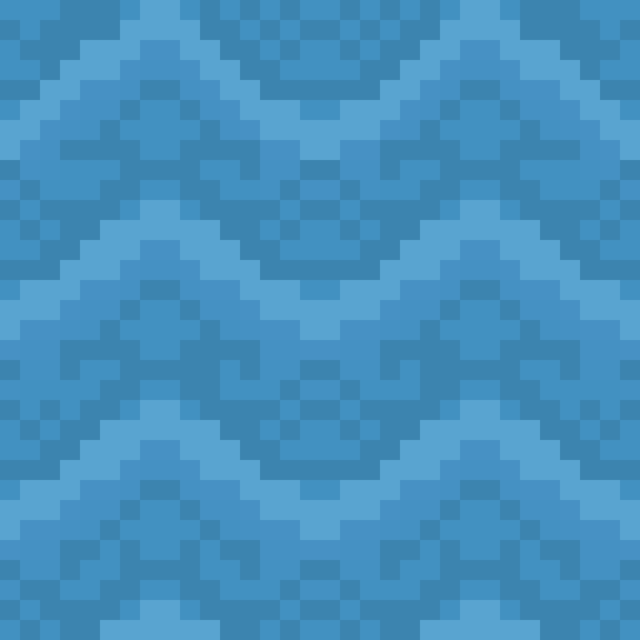
A WebGL 1 fragment shader for this pattern:

```glsl
precision highp float;
// Blue blocky chevrons on a 32 x 32 cell grid: two peaks across, a wave every
// ten rows. Each cell is light band, mid ground or dark trim, chosen from a
// folded column, diamond rings and a little hashed variation between waves.

uniform vec2 u_resolution;

const float GRID = 32.0;
const float WAVE_ROWS = 10.0;
const float EDGE_SOFTNESS = 0.06;
const vec3 LIGHT = vec3(0.350, 0.645, 0.815);
const vec3 MID = vec3(0.260, 0.568, 0.755);
const vec3 MID_UNDER_BAND = vec3(0.278, 0.570, 0.768);
const vec3 DARK = vec3(0.234, 0.518, 0.688);

float hash(vec2 p) {
  return fract(sin(dot(p, vec2(127.1, 311.7))) * 43758.5453);
}

// True when the whole number v lies between lo and hi inclusive.
bool within(float v, float lo, float hi) {
  return v > lo - 0.5 && v < hi + 0.5;
}

// One-cell-wide diamond outline around (0, 0).
bool diamondRing(float x, float y, float radius) {
  return within(abs(x) + abs(y), radius, radius);
}

// The first wave is steeper than the others.
float steepness(float wave) {
  return 1.0 - step(0.5, abs(wave));
}

// Rows the band has dropped at column k, counted from the peak.
float bandDrop(float k, float wave, float inner, float bias) {
  float steep = steepness(wave);
  float slope = 0.72 + steep * mix(0.08, 0.15, inner);
  return floor(slope * k + bias + 0.16 * steep * inner);
}

// Dark trim: k columns from the peak, r rows below it, gap rows to the next band.
bool isDark(float k, float r, float gap, float shift, vec2 seed) {
  float lowRow = r - shift;
  bool dark = diamondRing(k, r - 6.0, 2.0);

  // Stepped ground between the peak diamond and the valley motif.
  dark = dark || (within(r, 7.0, 7.0) && within(k, 1.0, 4.0));
  dark = dark || (within(r, 8.0, 8.0) && (k < 1.5 || within(k, 4.0, 4.0)));
  dark = dark || (within(r, 9.0, 9.0) && within(k, 1.0, 2.0));
  dark = dark || (within(r, 10.0, 10.0) && within(k, 4.0, 4.0));

  // Open diamond in the valley, with a centre and a floor.
  float valley = 7.0 - k;
  dark = dark || (lowRow < 11.5 && diamondRing(valley, lowRow - 10.0, 2.0));
  dark = dark || (within(lowRow, 10.0, 10.0) && valley < 0.5);
  dark = dark || (within(lowRow, 13.0, 13.0) && k > 4.5);

  // Shadow along the upper side of the next band.
  bool shadow = gap < 2.5 && within(k, 2.0, 5.0);

  // Some ground cells swap tone from wave to wave.
  bool swapped = within(r, 7.0, 10.0) && within(k, 2.0, 6.0) && hash(seed) < 0.14;
  return shadow || (swapped ? !dark : dark);
}

vec3 cellColor(vec2 cell) {
  float row = GRID - 1.0 - cell.y;
  float k = floor(abs(mod(cell.x, 16.0) - 7.5));
  float inner = step(7.5, cell.x) * step(cell.x, 23.5);

  // Pick the wave whose band lies at or above this cell.
  float wave = floor((row + 0.5) / WAVE_ROWS);
  if (row - wave * WAVE_ROWS < bandDrop(k, wave, inner, 0.5) - 0.5) wave -= 1.0;
  float r = row - wave * WAVE_ROWS;

  float bandBottom = bandDrop(k, wave, inner, 0.59) + 1.0;
  if (r < bandBottom + 0.5) return LIGHT;

  float gap = WAVE_ROWS + bandDrop(k, wave + 1.0, inner, 0.5) - r;
  vec2 seed = vec2(k + 8.0 * inner, row);
  if (isDark(k, r, gap, steepness(wave + 1.0), seed)) return DARK;
  return mix(MID_UNDER_BAND, MID, clamp((r - bandBottom - 1.0) / 3.0, 0.0, 1.0));
}

void main() {
  vec2 p = gl_FragCoord.xy / u_resolution * GRID;

  // Blend the four cells around the nearest grid corner for smooth edges.
  vec2 corner = floor(p + 0.5);
  vec2 width = max(vec2(EDGE_SOFTNESS), GRID / u_resolution);
  vec2 t = clamp((p - corner) / width + 0.5, 0.0, 1.0);
  vec2 lo = clamp(corner - 1.0, 0.0, GRID - 1.0);
  vec2 hi = clamp(corner, 0.0, GRID - 1.0);
  vec3 bottom = mix(cellColor(lo), cellColor(vec2(hi.x, lo.y)), t.x);
  vec3 top = mix(cellColor(vec2(lo.x, hi.y)), cellColor(hi), t.x);
  gl_FragColor = vec4(mix(bottom, top, t.y), 1.0);
}
```
